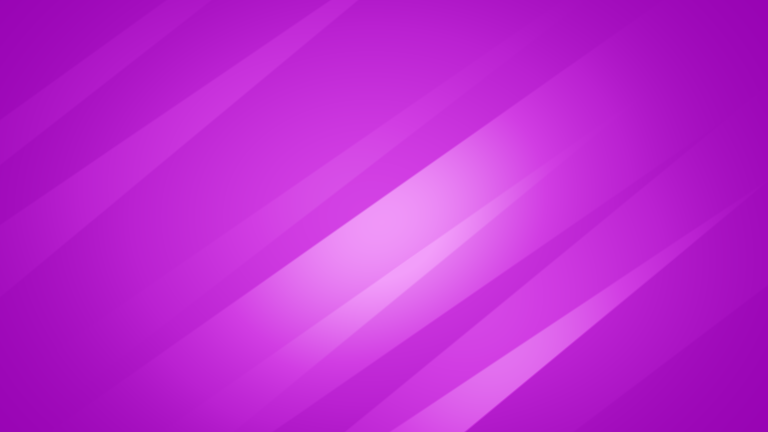
A Shadertoy shader for this background:

```glsl
// Diagonal beams of light over a violet field with a soft central glow.
// Each beam is a wedge between two slanted lines, lit by its own elliptical glow;
// the summed light level is mapped to colour by a four-stop ramp.

// Colour ramp, from unlit corners to the hottest light
const vec3 DEEP_PURPLE  = vec3(0.58, 0.00, 0.69);
const vec3 VIOLET       = vec3(0.73, 0.13, 0.82);
const vec3 BRIGHT_ORCHID = vec3(0.82, 0.24, 0.89);
const vec3 PALE_PINK    = vec3(0.95, 0.62, 0.98);

// Background glow, in units of canvas height
const vec2  GLOW_CENTER  = vec2(0.86, 0.50);
const vec2  GLOW_FALLOFF = vec2(2.4, 3.9);
const float GLOW_LEVEL   = 2.1;

// Beam shape
const float DESIGN_ASPECT = 16.0 / 9.0;
const float EDGE_SOFTNESS = 0.003;
const float ACROSS_RATIO  = 0.7;              // glow width relative to its length
const vec2  BEAM_DIR      = vec2(0.81, 0.586);
const int   BEAM_COUNT    = 8;

// Upper line (slope, height at x = 0), then lower line
const vec4 BEAM_EDGES[BEAM_COUNT] = vec4[](
    vec4(0.704, -0.081, 0.690, -0.435),       // central beam
    vec4(0.700, -0.262, 0.820, -0.443),       // its inner wedge
    vec4(0.820, -0.655, 0.828, -0.891),       // lower right beam
    vec4(0.665, -0.600, 0.828, -0.891),       // its inner wedge
    vec4(0.680,  0.479, 0.830,  0.312),       // upper left beam
    vec4(0.720,  0.722, 0.780,  0.618),       // faint corner beam
    vec4(0.690,  0.100, 0.770, -0.044),       // faint beam above the centre
    vec4(0.828, -0.891, 0.755, -1.002)        // faint beam at far right
);

// Light centre (x, y), length of the glow, strength
const vec4 BEAM_LIGHT[BEAM_COUNT] = vec4[](
    vec4(0.89, 0.480, 0.40, 1.75),
    vec4(0.93, 0.375, 0.34, 0.60),
    vec4(1.18, 0.140, 0.45, 0.90),
    vec4(1.19, 0.130, 0.42, 1.10),
    vec4(0.51, 0.780, 0.55, 0.50),
    vec4(0.21, 0.810, 0.45, 0.22),
    vec4(0.76, 0.620, 0.38, 0.32),
    vec4(1.50, 0.210, 0.40, 0.18)
);

// Signed distance to a line; positive above it
float lineDistance(vec2 p, vec2 line) {
    return (p.y - line.x * p.x - line.y) * inversesqrt(1.0 + line.x * line.x);
}

// Soft coverage of the wedge between two lines
float wedge(vec2 p, vec4 edges) {
    float below = smoothstep(-EDGE_SOFTNESS, EDGE_SOFTNESS, -lineDistance(p, edges.xy));
    float above = smoothstep(-EDGE_SOFTNESS, EDGE_SOFTNESS, lineDistance(p, edges.zw));
    return below * above;
}

// Elliptical glow stretched along the beam direction
float beamGlow(vec2 p, vec4 light) {
    vec2 d = p - light.xy;
    vec2 local = vec2(dot(d, BEAM_DIR), dot(d, vec2(-BEAM_DIR.y, BEAM_DIR.x)));
    local /= light.z * vec2(1.0, ACROSS_RATIO);
    return light.w * exp(-dot(local, local));
}

vec3 lightRamp(float level) {
    vec3 color = mix(DEEP_PURPLE, VIOLET, clamp(level, 0.0, 1.0));
    color = mix(color, BRIGHT_ORCHID, clamp(level - 1.0, 0.0, 1.0));
    return mix(color, PALE_PINK, clamp((level - 2.0) * 0.5, 0.0, 1.0));
}

void mainImage(out vec4 fragColor, in vec2 fragCoord) {
    vec2 p = fragCoord / iResolution.xy * vec2(DESIGN_ASPECT, 1.0);

    // Background glow
    vec2 d = p - GLOW_CENTER;
    float level = GLOW_LEVEL * exp(-dot(d * d, GLOW_FALLOFF));

    // Beams add their light
    for (int i = 0; i < BEAM_COUNT; i++) {
        level += wedge(p, BEAM_EDGES[i]) * beamGlow(p, BEAM_LIGHT[i]);
    }

    fragColor = vec4(lightRamp(level), 1.0);
}
```
